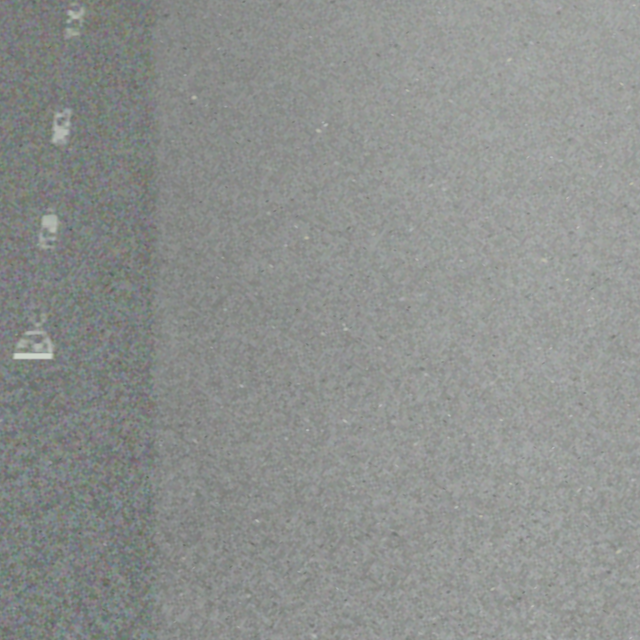
Reproduce this texture procedurally as a Shadertoy shader.

```glsl
// Grey asphalt seen at a slant: a soft light ramp, fine coloured grain and
// scattered chips. A darker, noisier strip on the left carries a worn painted
// line. Grain is turned value noise; chips are jittered ellipses in grid cells.

#define GRAIN_SCALE 250.0
#define GRAIN_LUMA 0.085
#define GRAIN_CHROMA 0.035
#define STRIP_EDGE 0.243
#define STRIP_CHROMA 0.105
#define STRIP_COLOR vec3(0.482, 0.496, 0.484)
#define ROAD_DARK vec3(0.521, 0.531, 0.523)
#define ROAD_LIGHT vec3(0.622, 0.632, 0.622)
#define PAINT_COLOR vec3(0.80, 0.83, 0.79)
#define LINE_START 0.439
#define DASH_PERIOD 0.165

vec3 hash3(vec2 p) {
    vec3 q = fract(vec3(p.xyx) * vec3(0.1031, 0.1030, 0.0973));
    q += dot(q, q.yxz + 33.33);
    return fract((q.xxy + q.yzz) * q.zyx);
}

// Three independent channels of smooth noise, centred on zero
vec3 noise3(vec2 p) {
    vec2 i = floor(p), f = fract(p);
    f = f * f * (3.0 - 2.0 * f);
    vec3 low = mix(hash3(i), hash3(i + vec2(1, 0)), f.x);
    vec3 high = mix(hash3(i + vec2(0, 1)), hash3(i + vec2(1, 1)), f.x);
    return mix(low, high, f.y) - 0.5;
}

// Sparse flattened chips: returns coverage and a random tone
vec2 chips(vec2 uv, float cells, float density, float seed) {
    vec2 p = uv * cells, home = floor(p);
    vec2 result = vec2(0.0);
    for (int y = -1; y <= 1; y++)
    for (int x = -1; x <= 1; x++) {
        vec2 cell = home + vec2(x, y);
        vec3 place = hash3(cell + seed);
        vec3 kind = hash3(cell + seed + 57.0);
        vec2 d = p - cell - place.xy;
        d.y += d.x * (place.z - 0.5);
        float radius = mix(0.0025, 0.005, kind.y * kind.y) * cells;
        float cover = 1.0 - smoothstep(0.1, 1.3, length(d * vec2(0.85, 1.2)) / radius);
        cover *= step(kind.x, density);
        if (cover > result.x) result = vec2(cover, kind.z);
    }
    return result;
}

// Worn dashes that narrow with distance, ending in a solid bar
float paintedLine(vec2 uv) {
    float along = uv.y - LINE_START;
    float halfWidth = mix(0.031, 0.013, smoothstep(0.008, 0.06, along));
    float offset = abs(uv.x - 0.051 - 0.125 * along);
    float edge = 1.0 - smoothstep(-0.005, 0.004, offset - halfWidth);
    float phase = fract(along / DASH_PERIOD);
    float dash = smoothstep(0.0, 0.08, phase) * (1.0 - smoothstep(0.25, 0.55, phase));
    float wear = noise3(uv * vec2(85.0, 150.0)).x + 0.6 * noise3(uv * vec2(40.0, 55.0) + 9.0).y;
    float worn = smoothstep(-0.3, 0.5, wear + 0.3 * dash - 0.1) * (0.06 + 0.62 * dash);
    float bar = 1.0 - smoothstep(0.007, 0.012, along);
    return edge * max(worn, bar) * smoothstep(-0.002, 0.002, along);
}

void mainImage(out vec4 fragColor, in vec2 fragCoord) {
    vec2 uv = fragCoord / iResolution.xy;
    float strip = 1.0 - smoothstep(STRIP_EDGE - 0.012, STRIP_EDGE + 0.012, uv.x);
    float nearness = 1.0 - uv.y;

    // Broad light and faint blotches
    float light = smoothstep(0.18, 0.85, uv.x) * (0.66 + 0.34 * uv.y) + 0.08 * nearness;
    vec3 color = mix(mix(ROAD_DARK, ROAD_LIGHT, light), STRIP_COLOR, strip);
    color += vec3(-0.004, 0.003, 0.010) * strip * nearness;
    color += 0.012 * noise3(uv * 7.0).x + 0.014 * noise3(uv * vec2(26.0, 34.0)).y;

    // Mineral grain, coarser towards the viewer, on turned lattices
    vec2 grainPos = mat2(0.82, 0.57, -0.57, 0.82) * uv * GRAIN_SCALE + 400.0;
    vec3 fine = noise3(grainPos);
    vec3 coarse = noise3(mat2(0.94, -0.34, 0.34, 0.94) * grainPos * 0.55 + 200.0);
    float luma = fine.x + coarse.x * mix(0.2, 0.6, nearness);
    color += GRAIN_LUMA * mix(0.8, 1.1, nearness) * luma * (1.0 + 0.25 * strip);

    // Colour noise, strongest on the dark strip
    vec3 tint = noise3(grainPos * 0.9 + 83.0) + 0.4 * coarse.yzx;
    tint -= dot(tint, vec3(0.333));
    color += tint * mix(GRAIN_CHROMA, STRIP_CHROMA, strip);

    // Dark pits, pale stones and a few bright flecks
    vec2 pits = chips(uv, 60.0, 0.16 + 0.16 * nearness, 11.0);
    vec2 stones = chips(uv, 48.0, 0.12 + 0.14 * nearness, 171.0);
    vec2 flecks = chips(uv, 24.0, 0.07, 307.0);
    color -= pits.x * mix(0.03, 0.10, pits.y * pits.y);
    color += stones.x * mix(0.03, 0.11, stones.y * stones.y) * (1.0 - 0.5 * strip);
    vec3 fleckColor = mix(vec3(0.78, 0.80, 0.80), vec3(0.81, 0.80, 0.68), flecks.y);
    color = mix(color, fleckColor, flecks.x * (0.7 - 0.35 * strip));

    color = mix(color, PAINT_COLOR, paintedLine(uv));
    fragColor = vec4(clamp(color, 0.0, 1.0), 1.0);
}
```
